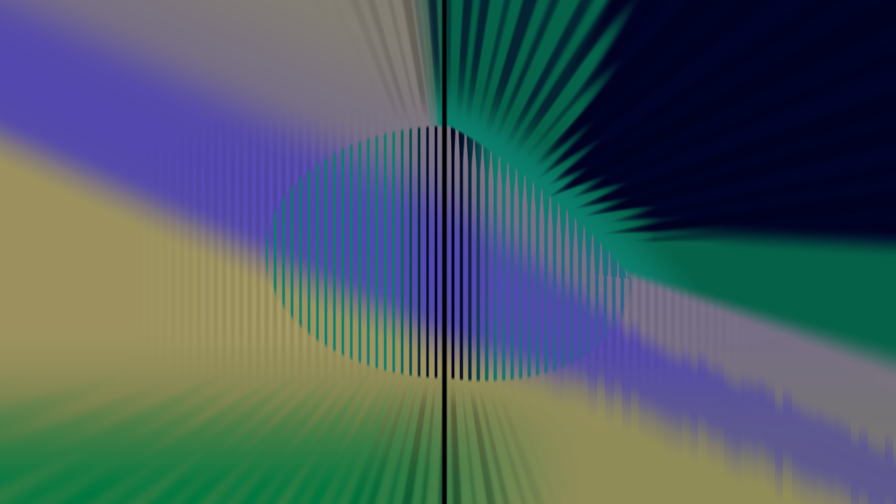
Write a WebGL 1 fragment shader that draws this background.

```glsl
precision highp float;
// A lens of fine vertical bars over a slanted violet band, with rays that fan
// out of its rim into green and navy. Bars and rays share one coordinate: x
// inside the lens, and x projected back onto the rim outside it.
uniform vec2 u_resolution;

const vec3 VIOLET = vec3(0.32, 0.28, 0.68);
const vec3 MAUVE = vec3(0.46, 0.43, 0.52);
const vec3 GREY = vec3(0.51, 0.49, 0.45);
const vec3 TAN = vec3(0.61, 0.57, 0.37);
const vec3 OLIVE = vec3(0.46, 0.50, 0.29);
const vec3 GREEN = vec3(0.03, 0.47, 0.25);
const vec3 PINE = vec3(0.02, 0.38, 0.28);
const vec3 TEAL = vec3(0.04, 0.49, 0.42);
const vec3 NAVY = vec3(0.005, 0.01, 0.14);
const float PERIOD = 0.0168;
const float AXIS = -0.007;

float hash(float n) {
  return fract(sin(n * 12.9898) * 43758.547);
}

// Rising soft step centred on an edge.
float ramp(float edge, float halfWidth, float v) {
  return smoothstep(edge - halfWidth, edge + halfWidth, v);
}

// Radial measure of the lens: 1 on the rim, flatter at the upper right.
float lensRadius(vec2 p) {
  vec2 q = abs(vec2(p.x / 0.362, (p.y + 0.15 * max(p.x, 0.0)) / 0.25));
  float power = (p.x > 0.0 && p.y + 0.15 * p.x > 0.0) ? 1.2 : 2.0;
  return pow(pow(q.x, power) + pow(q.y, power), 1.0 / power);
}

// Distance from the nearest gap centre, 0 to 0.5 of a period.
float gapDistance(float u) {
  return abs(fract((u - AXIS) / PERIOD + 0.5) - 0.5);
}

// Layered waves that give uneven streaks along the rays.
float streaks(float u) {
  return 0.5 + 0.3 * cos((u - AXIS) * 6.28318 / PERIOD) + 0.2 * sin(u * 143.0 + 1.0);
}

// Slanted violet band between mauve above and tan below.
vec3 bandColor(vec2 p, float jitter) {
  float s = p.y + 0.458 * p.x + 0.046;
  float right = smoothstep(-0.05, 0.42, p.x);
  float top = mix(0.15, 0.055, right) + jitter;
  float bottom = mix(-0.115, -0.07, right) + jitter;
  vec3 upper = mix(MAUVE, GREY, smoothstep(0.15, 0.45, s));
  vec3 lower = mix(TAN, MAUVE, ramp(bottom - 0.04, 0.04, s));
  vec3 core = mix(VIOLET, MAUVE, 0.2 * ramp(0.1, 0.12, abs(s)));
  vec3 col = mix(lower, core, ramp(bottom, 0.03, s));
  return mix(col, upper, ramp(top, mix(0.07, 0.03, right), s));
}

// Olive and green rising from the lower edge.
vec3 addGround(vec3 col, vec2 p, float streak) {
  float leftness = 1.0 - smoothstep(-0.22, 0.3, p.x);
  float olive = smoothstep(-0.14, -0.38, p.y) * (0.3 + 0.7 * leftness);
  float depth = smoothstep(-0.25, -0.47, p.y + 0.06 * (streak - 0.5));
  col = mix(col, OLIVE, olive);
  return mix(col, GREEN, depth * leftness * mix(1.0, 0.55 + 0.6 * streak, 0.7));
}

// Signed depth into the dark corner: the nearest of three straight sides.
float cornerDepth(vec2 p) {
  float side = p.x - 0.245 - 0.31 * (p.y - 0.2);
  float slant = (p.y + 0.64 * p.x - 0.31) * 0.84;
  float base = p.y - 0.045 + 0.055 * (p.x - 0.407);
  return min(side, min(slant, base));
}

// Green fan and dark corner at the upper right.
vec3 addFan(vec3 col, vec2 p, float u, float r, float streak) {
  float reach = max(p.x - 0.36, 0.0);
  float line = p.y + 0.056 + 0.33 * (p.x - 0.361);
  float above = ramp(0.012, 0.012 + 0.05 * reach, line);
  float fan = above * ramp(-0.022 + 0.02 * (streak - 0.5), 0.022, u);
  vec3 leaf = mix(TEAL, PINE, smoothstep(1.0, 1.45, r));
  float shade = (1.0 - smoothstep(0.2, 0.65, streak)) * smoothstep(1.05, 1.7, r);
  leaf = mix(leaf, NAVY, 0.65 * shade * (1.0 - smoothstep(0.25, 0.4, p.x)));
  float fringe = 0.07 * (0.5 - streak) * (1.0 - smoothstep(0.3, 0.6, p.x));
  float dark = ramp(-0.005, 0.03, cornerDepth(p) + fringe);
  vec3 night = NAVY * (0.85 + 0.3 * streak);
  return mix(col, mix(leaf, night, dark), fan);
}

void main() {
  vec2 p = (gl_FragCoord.xy - 0.5 * u_resolution) / u_resolution.y;
  float pixel = 1.0 / u_resolution.y;
  float r = lensRadius(p);
  float u = p.x / max(r, 1.0);
  float streak = streaks(u);
  float cell = floor((p.x - AXIS) / PERIOD);
  float soft = pixel / PERIOD;

  // Surroundings, with faint upright lines beside the lens.
  float jitter = (hash(cell) - 0.5) * 0.025 * ramp(0.25, 0.2, p.x);
  vec3 band = bandColor(p, jitter);
  float beside = smoothstep(0.65, 0.3, abs(p.x)) * smoothstep(0.3, 0.12, abs(p.y));
  float upright = cos((p.x - AXIS) * 6.28318 / PERIOD);
  vec3 outer = addGround(band * (1.0 - 0.07 * beside * upright), p, streak);
  float nearAxis = smoothstep(0.13, 0.0, abs(u)) * smoothstep(1.0, 1.3, r);
  outer *= 1.0 - 0.3 * nearAxis * smoothstep(0.35, 0.9, streak);
  outer = addFan(outer, p, u, r, streak);

  // Bars in the lens, tapering to points at the upper right.
  float d = gapDistance(p.x);
  float rightSide = smoothstep(-0.03, 0.06, p.x);
  float taper = rightSide * smoothstep(0.75, 1.0, r) * step(0.0, p.y + 0.15 * p.x);
  float halfGap = mix(0.15, 0.2, rightSide) + 0.22 * taper;
  float bar = ramp(halfGap, 0.06 + 0.5 * soft, d);
  float violetGap = rightSide * ramp(0.0, 0.16, 0.1 - abs(p.y + 0.458 * p.x + 0.02));
  vec3 gap = mix(TEAL, VIOLET, 0.8 * violetGap);
  gap = mix(NAVY, gap, smoothstep(0.015, 0.11, abs(p.x - AXIS)));
  vec3 inner = mix(gap, band, bar);
  vec3 col = mix(inner, outer, ramp(1.0, 0.015 + 2.0 * pixel, r));

  // Black axis through the full height.
  float axis = 1.0 - ramp(0.0045, 0.0015 + 0.5 * pixel, abs(p.x - AXIS));
  col = mix(col, vec3(0.0, 0.005, 0.02), axis);
  gl_FragColor = vec4(col, 1.0);
}
```
